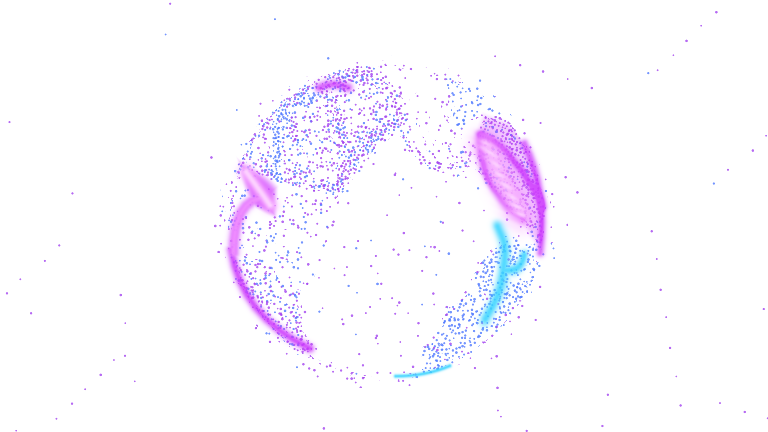
This background is drawn by a WebGL 1 fragment shader. Its source:

```glsl
precision highp float;
// A hollow sphere of scattered particles on white, gathered into folded veils.
// Soft convex regions and curved folds set a density that thins three jittered
// dot grids; luminous ridges are painted over them.
uniform vec2 u_resolution;

const vec2 CENTER = vec2(.005, -.012);
const float RADIUS = .368;
const float DOT_CELL = .0088;
const float DOT_SIZE = .0027;
const float WARP = .022;
const vec3 PAPER = vec3(1.);
const vec3 VIOLET = vec3(.64, .27, .94);
const vec3 MAGENTA = vec3(.8, .22, .99);
const vec3 PINK = vec3(.96, .6, 1.);
const vec3 HOT = vec3(1., .88, 1.);
const vec3 BLUE = vec3(.32, .48, 1.);
const vec3 CYAN = vec3(.22, .83, 1.);

float hash(vec2 p) {
  return fract(sin(dot(p, vec2(127.1, 311.7))) * 43758.5);
}

float noise(vec2 p) {
  vec2 i = floor(p), f = fract(p), e = vec2(1., 0.);
  f *= f * (3. - 2. * f);
  return mix(mix(hash(i), hash(i + e), f.x),
             mix(hash(i + e.yx), hash(i + e.xx), f.x), f.y);
}

// Gaussian band of the given width along a quadratic curve.
float fold(vec2 p, vec2 a, vec2 b, vec2 c, float width) {
  float d = 9.;
  vec2 start = a;
  for (int i = 1; i <= 8; i++) {
    float t = float(i) / 8.;
    vec2 end = mix(mix(a, b, t), mix(b, c, t), t);
    vec2 v = end - start, w = p - start;
    d = min(d, length(w - v * clamp(dot(w, v) / dot(v, v), 0., 1.)));
    start = end;
  }
  return exp(-d * d / (width * width));
}

float side(vec2 p, vec2 a, vec2 b) {
  return dot(p - a, normalize(vec2(b.y - a.y, a.x - b.x)));
}

// Soft convex region; corners run counterclockwise.
float veil(vec2 p, vec2 a, vec2 b, vec2 c, vec2 d) {
  float s = max(max(side(p, a, b), side(p, b, c)), max(side(p, c, d), side(p, d, a)));
  return 1. - smoothstep(-.03, .03, s);
}

void main() {
  vec2 p = (gl_FragCoord.xy - .5 * u_resolution) / u_resolution.y;
  float px = .5 / u_resolution.y;
  vec2 s = (p - CENTER) / RADIUS;
  float r = length(s), cloud = noise(s * 9.);
  float inside = 1. - smoothstep(.975, 1., r);
  vec2 q = s + WARP * (vec2(noise(s * 7. + 3.), noise(s * 7. + 19.)) * 2. - 1.);

  // Veils
  float crown = veil(q, vec2(-1.4, .37), vec2(-.31, .2), vec2(.1, .63), vec2(-.3, 1.7));
  float flank = veil(q, vec2(-1.4, .25), vec2(-1.4, -.9), vec2(-.6, -.78), vec2(-.28, .2));
  float hem = veil(q, vec2(-1.05, -.22), vec2(-.9, -1.), vec2(-.45, -.82), vec2(-.72, -.28));
  float fan = veil(q, vec2(.04, .82), vec2(.2, .34), vec2(.62, .38), vec2(.34, .82));
  float mist = veil(q, vec2(.37, .9), vec2(.46, .56), vec2(.68, .73), vec2(.6, .86));
  float wing = veil(q, vec2(.58, .33), vec2(1.05, -.27), vec2(1.05, .5), vec2(.62, .66));
  float tail = veil(q, vec2(.21, -.85), vec2(.2, -1.1), vec2(1.2, -.2), vec2(.74, -.08));
  float rows = .5 + .5 * sin(length(s - .72) * 110.);

  // Folds that gather the dots
  float crease = fold(q, vec2(.09, .64), vec2(-.22, .48), vec2(-.31, .22), .035)
    + fold(q, vec2(-.31, .22), vec2(-.5, .21), vec2(-.8, .3), .025)
    + fold(q, vec2(-.4, .85), vec2(-.24, .6), vec2(-.31, .22), .03)
    + fold(q, vec2(-.4, .86), vec2(.06, 1.), vec2(.09, .64), .035);
  float hemEdge = fold(q, vec2(-.57, -.45), vec2(-.58, -.62), vec2(-.47, -.79), .03);
  float fanEdge = fold(q, vec2(.08, .55), vec2(.22, .26), vec2(.6, .39), .025);
  float vein = fold(q, vec2(-.48, .78), vec2(-.74, .72), vec2(-.68, .27), .035)
    + .6 * fold(q, vec2(-.74, -.1), vec2(-.66, -.22), vec2(-.56, -.22), .03);
  float rim = exp(-abs(r - .98) / .014) * mix(.3, .65, smoothstep(-.1, .6, -s.x));

  // Dot density, with sparse dust inside and a thin halo outside
  float density = crown * (.24 + .4 * cloud) + flank * (.07 + .12 * cloud) + hem * .4
    + fan * rows * .2 + mist * .32 + wing * .75 + tail * (.25 + .45 * cloud)
    + (crease + fanEdge + vein) * .5 + hemEdge * .4 + .022;
  float halo = exp((1. - r) / .07) * (.025 + .05 * abs(s.x));
  density = mix(min(halo, .1), density, inside) + rim * (1. - fan);
  float blueness = min(.2 + .8 * mist + .75 * tail + vein + .3 * crown * cloud + .2 * flank, .95);

  // Jittered dot grids
  vec3 color = PAPER;
  for (int i = 0; i < 3; i++) {
    float layer = float(i), angle = .4 + layer * 1.1;
    float cell = DOT_CELL * (1. + .22 * layer);
    vec2 g = mat2(cos(angle), sin(angle), -sin(angle), cos(angle)) * p / cell;
    vec2 id = floor(g) + layer * 57.;
    vec2 spot = .32 + .36 * vec2(hash(id + 3.1), hash(id + 7.7));
    float size = DOT_SIZE * (.65 + .5 * hash(id + 11.3));
    float grain = 1. - smoothstep(size - px, size + px, length(fract(g) - spot) * cell);
    grain *= step(hash(id), density * .75);
    color = mix(color, mix(VIOLET, BLUE, step(hash(id + 23.9), blueness)), grain * .8);
  }

  // Left ridges: bright knot, hook and rim
  float knot = veil(q, vec2(-.91, .36), vec2(-.86, .12), vec2(-.72, .05), vec2(-.7, .21));
  float hook = fold(s, vec2(-.76, .15), vec2(-.96, .14), vec2(-.96, -.2), .032);
  float sweep = fold(s, vec2(-.975, -.18), vec2(-.91, -.6), vec2(-.48, -.8), .028);
  float core = fold(s, vec2(-.88, .31), vec2(-.8, .2), vec2(-.73, .1), .045);
  float tip = fold(s, vec2(-.42, .84), vec2(-.34, .88), vec2(-.24, .84), .03);
  color = mix(color, MAGENTA, max(max(knot, tip) * .75, max(hook, sweep) * .85));
  color = mix(color, PINK, max(core * .9, hook * hook * .8));
  color = mix(color, HOT, pow(core, 4.) * .8);

  // Right ridges: folded wing with fine ribs
  float body = fold(q, vec2(.63, .46), vec2(.72, .34), vec2(.84, .04), .085);
  float border = fold(q, vec2(.6, .53), vec2(.57, .26), vec2(.84, 0.), .025)
    + fold(q, vec2(.62, .53), vec2(.84, .42), vec2(.98, .1), .025)
    + fold(s, vec2(.87, .49), vec2(1.02, .2), vec2(.97, -.2), .025);
  float ribs = .7 + .3 * sin(120. * q.y + 50. * q.x);
  color = mix(color, MAGENTA, min(wing * inside * .28 + border * .7, .9));
  color = mix(color, PINK, body * (.65 + .3 * ribs));
  color = mix(color, HOT, pow(body, 6.) * ribs * .75);

  // Cyan branch and lower arc
  float stem = fold(q, vec2(.71, -.05), vec2(.8, -.34), vec2(.62, -.62), .034);
  float twig = fold(q, vec2(.74, -.32), vec2(.84, -.3), vec2(.86, -.2), .028);
  float arc = fold(s, vec2(.06, -.975), vec2(.25, -.975), vec2(.4, -.91), .012);
  gl_FragColor = vec4(mix(color, CYAN, max(max(stem, twig), arc) * .85), 1.);
}
```
